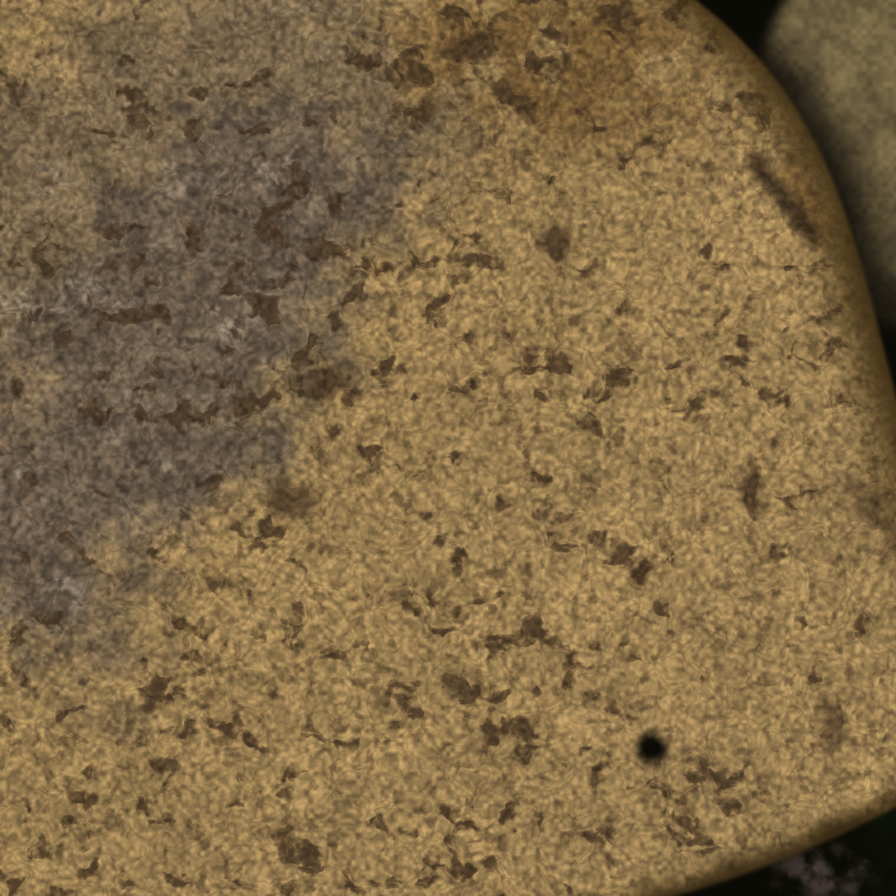
Reproduce this texture procedurally as a Shadertoy shader.

```glsl
// Weathered tan boulder with a grey stain, pits and grain, wedged against a darker stone.
#define TAN vec3(0.585, 0.480, 0.310)
#define STAIN vec3(0.395, 0.340, 0.280)
#define PIT vec3(0.260, 0.195, 0.130)
#define RIM vec3(0.250, 0.185, 0.085)
#define GAP vec3(0.045, 0.042, 0.022)
#define NEIGHBOUR vec3(0.450, 0.390, 0.265)
#define GRAIN_SCALE 115.0
#define GRAIN_DEPTH 0.36
#define PIT_LEVEL 0.610
#define EDGE_SOFT 0.004

float hash(vec2 p) {
    vec3 q = fract(vec3(p.xyx) * 0.1031);
    q += dot(q, q.yzx + 33.33);
    return fract((q.x + q.y) * q.z);
}

float noise(vec2 p) {
    vec2 i = floor(p), f = fract(p);
    f = f * f * (3.0 - 2.0 * f);
    return mix(mix(hash(i), hash(i + vec2(1, 0)), f.x),
               mix(hash(i + vec2(0, 1)), hash(i + vec2(1, 1)), f.x), f.y);
}

float fbm(vec2 p) {
    float sum = 0.0, amp = 0.533;
    for (int i = 0; i < 4; i++) {
        sum += amp * noise(p);
        p = mat2(1.6, 1.2, -1.2, 1.6) * p + 7.3;
        amp *= 0.5;
    }
    return sum;
}

// Distance to the nearest jittered cell centre: small rounded grains.
float grains(vec2 p) {
    vec2 cell = floor(p), f = fract(p);
    float best = 4.0;
    for (int y = -1; y <= 1; y++)
    for (int x = -1; x <= 1; x++) {
        vec2 o = vec2(x, y), id = cell + o;
        vec2 d = o + vec2(hash(id), hash(id + 57.0)) - f;
        best = min(best, dot(d, d));
    }
    return sqrt(best);
}

float segment(vec2 p, vec2 a, vec2 b) {
    vec2 ab = b - a;
    return length(p - a - ab * clamp(dot(p - a, ab) / dot(ab, ab), 0.0, 1.0));
}

float hollow(vec2 p, vec2 centre, vec2 size) {
    return 1.0 - smoothstep(0.35, 1.25, length((p - centre) / size));
}

// Positive inside the boulder, measured from its right flank.
float flankDistance(vec2 p) {
    float t = (p.y - 0.57) / 0.43;
    float edge = 0.997 - 0.11 * t - 0.11 * t * t * t * abs(t);
    return (edge - p.x) * mix(0.95, 0.72, smoothstep(0.7, 1.0, p.y));
}

// Positive inside the boulder, measured from its underside.
float baseDistance(vec2 p) {
    float s = max(p.x - 0.755, -0.3);
    return (p.y - s * (0.28 + 0.5 * s)) * 0.92;
}

vec3 boulder(vec2 p, float flank, float base) {
    float broad = fbm(p * 6.0), mottle = fbm(p * 26.0 + 11.0), speck = fbm(p * 75.0 + 23.0);
    vec2 warped = p + 0.030 * (vec2(fbm(p * 45.0), fbm(p * 45.0 + 40.0)) - 0.5);

    // Broad tone and brown weathering
    vec3 col = TAN * (0.83 + 0.12 * broad + 0.22 * mottle);
    float brown = hollow(p, vec2(0.63, 0.94), vec2(0.24, 0.13));
    col = mix(col, vec3(0.40, 0.30, 0.165), brown * smoothstep(0.3, 0.6, mottle) * 0.75);

    // Grey stain: dark heart, thin veil around it, pale flecks
    float ragged = 0.16 * (broad - 0.5) + 0.16 * (mottle - 0.5);
    float heart = segment(p, vec2(0.02, 0.40), vec2(0.27, 0.75)) + ragged;
    float veil = segment(p, vec2(-0.05, 0.66), vec2(0.28, 0.90)) + ragged;
    float stain = 0.95 * (1.0 - smoothstep(0.08, 0.23, heart));
    stain = max(stain, 0.62 * (1.0 - smoothstep(0.08, 0.26, veil)));
    col = mix(col, STAIN * (0.60 + 0.44 * mottle + 0.36 * speck), stain);
    float fleck = smoothstep(0.56, 0.78, 0.55 * speck + 0.45 * fbm(p * 15.0 + 5.0));
    col = mix(col, vec3(0.64, 0.59, 0.51), fleck * stain * 0.8);

    // Scattered ragged pits, slightly slanted, over a dusting of specks
    vec2 q = mat2(0.8, 0.6, -0.72, 0.96) * warped;
    float spots = 0.72 * fbm(q * 36.0 + 3.0) + 0.28 * speck;
    float level = PIT_LEVEL - 0.05 * brown - 0.20 * (fbm(p * 9.0 + 31.0) - 0.5);
    float pits = 0.80 * smoothstep(level - 0.03, level + 0.11, spots);
    pits = max(pits, 0.38 * smoothstep(0.58, 0.76, speck));

    // Larger hollows
    pits = max(pits, hollow(warped, vec2(0.368, 0.573), vec2(0.027, 0.019)) * 0.85);
    pits = max(pits, hollow(warped, vec2(0.320, 0.445), vec2(0.034, 0.022)) * 0.75);
    pits = max(pits, hollow(warped, vec2(0.840, 0.449), vec2(0.014, 0.030)) * 0.85);
    pits = max(pits, hollow(warped, vec2(0.717, 0.366), vec2(0.014, 0.018)));
    pits = max(pits, hollow(warped, vec2(0.625, 0.730), vec2(0.026, 0.018)) * 0.8);
    pits = max(pits, hollow(warped, vec2(0.525, 0.950), vec2(0.040, 0.018)) * 0.8);
    pits = max(pits, hollow(warped, vec2(0.930, 0.185), vec2(0.018, 0.040)) * 0.6);
    col = mix(col, PIT, pits);
    vec2 hole = mix(p, warped, 0.4);
    col = mix(col, GAP, hollow(hole, vec2(0.727, 0.167), vec2(0.019, 0.022)));

    // Slanted groove, its lit lip, and the crease lower on the flank
    float groove = segment(mix(p, warped, 0.4), vec2(0.842, 0.820), vec2(0.905, 0.738));
    float lip = segment(p, vec2(0.882, 0.805), vec2(0.922, 0.745));
    float crease = segment(warped, vec2(0.952, 0.455), vec2(1.01, 0.390));
    col = mix(col, vec3(0.46, 0.34, 0.18), 0.6 * (1.0 - smoothstep(0.0, 0.03, lip)));
    col = mix(col, PIT * 0.75, 0.85 * (1.0 - smoothstep(0.0, 0.021, groove)));
    col = mix(col, PIT, 0.5 * (1.0 - smoothstep(0.0, 0.03, crease)));

    // Fine relief
    float grain = 0.46 - grains(warped * GRAIN_SCALE) + 1.0 * (noise(p * 190.0) - 0.5);
    col *= 1.0 + GRAIN_DEPTH * grain;

    // Turn away from the light at the rims
    col = mix(RIM, col, smoothstep(-0.015, 0.07, flank + 0.02 * (broad - 0.5)));
    return mix(RIM * 0.85, col, smoothstep(-0.005, 0.035, base + 0.02 * (mottle - 0.5)));
}

vec3 surroundings(vec2 p, float flank) {
    // Neighbouring stone, shaded towards the seam
    float inside = 0.205 - length((p - vec2(1.035, 0.86)) * vec2(1.0, 0.86));
    vec3 stone = NEIGHBOUR * (0.72 + 0.5 * fbm(p * 30.0)) * (0.88 + 0.24 * noise(p * 170.0));
    float light = smoothstep(-0.01, 0.06, -flank) * smoothstep(0.58, 0.80, p.y);
    stone *= 0.22 + 0.78 * light;
    vec3 col = mix(GAP, stone, smoothstep(-EDGE_SOFT, 0.02, inside) * step(0.4, p.y));

    // Dim pebbles and moss beneath the boulder
    float below = 1.0 - step(0.4, p.y);
    float pebble = smoothstep(0.45, 0.75, fbm(p * 32.0)) * hollow(p, vec2(0.92, 0.025), vec2(0.07, 0.035));
    col += below * pebble * vec3(0.22, 0.18, 0.18);
    return col + below * vec3(0.01, 0.04, 0.01) * noise(p * 50.0) * smoothstep(0.94, 1.0, p.x);
}

void mainImage(out vec4 fragColor, in vec2 fragCoord) {
    vec2 p = fragCoord / iResolution.xy;
    float flank = flankDistance(p), base = baseDistance(p);
    float cover = smoothstep(-EDGE_SOFT, EDGE_SOFT, min(flank, base));
    vec3 col = mix(surroundings(p, flank), boulder(p, flank, base), cover);
    fragColor = vec4(clamp(col, 0.0, 1.0), 1.0);
}
```
